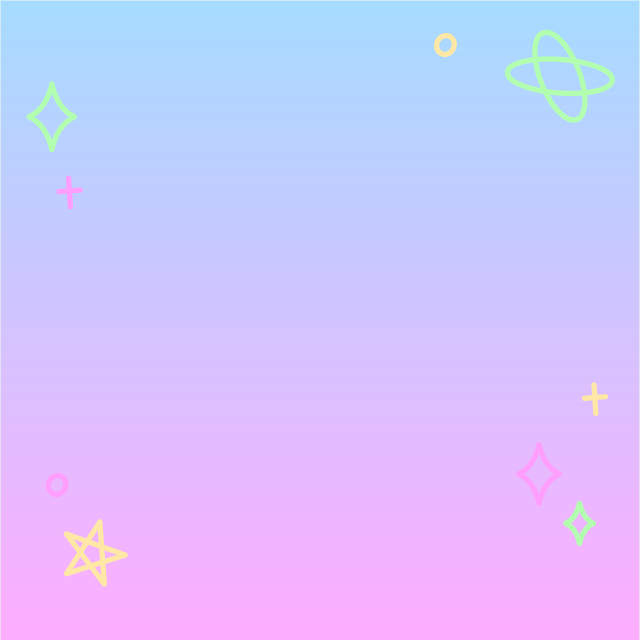
Give the GLSL for this background, as a Shadertoy shader.

```glsl
// A pastel sky fading from blue to pink, with doodled sparkles, rings,
// crosses, a five-pointed star and two crossed orbits near its edges.
// Each doodle is a distance to a centre line, inked with one round pen.

const float PEN = 0.0041; // half the stroke width
const vec3 SKY_TOP = vec3(0.65, 0.86, 1.0);
const vec3 SKY_BOTTOM = vec3(1.0, 0.68, 1.0);
const vec3 PALE_EDGE = vec3(0.93, 0.96, 0.95);
const vec3 MINT = vec3(0.70, 1.0, 0.69);
const vec3 CREAM = vec3(1.0, 0.91, 0.65);
const vec3 PINK = vec3(1.0, 0.62, 0.99);

vec2 rotate(vec2 p, float angle) {
    float c = cos(angle), s = sin(angle);
    return vec2(c * p.x - s * p.y, s * p.x + c * p.y);
}

float segment(vec2 p, vec2 a, vec2 b) {
    vec2 ap = p - a, ab = b - a;
    return length(ap - ab * clamp(dot(ap, ab) / dot(ab, ab), 0.0, 1.0));
}

// Approximate distance to an ellipse outline, turned counterclockwise by tilt
float ellipse(vec2 p, vec2 radii, float tilt) {
    p = rotate(p, -tilt);
    float level = length(p / radii);
    float slope = length(p / (radii * radii));
    return abs(level - 1.0) * level / max(slope, 1e-5);
}

float ring(vec2 p) {
    return ellipse(p, vec2(0.0135, 0.0149), -0.45);
}

// Four-pointed sparkle: one concave curve mirrored into each quadrant
float sparkle(vec2 p, vec2 radii) {
    const int STEPS = 8;
    p = abs(p);
    vec2 previous = vec2(0.0, radii.y);
    float d = 1.0;
    for (int i = 1; i <= STEPS; i++) {
        float t = float(i) / float(STEPS), u = 1.0 - t;
        vec2 next = radii * (vec2(t * t, u * u) + 0.5 * t * u);
        d = min(d, segment(p, previous, next));
        previous = next;
    }
    return d;
}

float handCross(vec2 p) {
    float upright = segment(p, vec2(-0.0016, 0.0208), vec2(0.0013, -0.0234));
    float bar = segment(p, vec2(-0.0163, 0.0), vec2(0.0163, 0.0026));
    return min(upright, bar);
}

// Star tip, nudged off its even spacing for a hand-drawn look
vec2 starTip(int index, float radius) {
    float angle = float(index) * 2.513274; // two fifths of a turn
    angle += 0.023 - 0.066 * cos(2.0 * angle + 0.38);
    return radius * vec2(cos(angle), sin(angle));
}

float star(vec2 p, float radius) {
    float d = 1.0;
    for (int i = 0; i < 5; i++) {
        d = min(d, segment(p, starTip(i, radius), starTip(i + 1, radius)));
    }
    return d;
}

vec3 ink(vec3 base, vec3 color, float d, float pixel) {
    return mix(base, color, clamp(0.5 + (PEN - d) / pixel, 0.0, 1.0));
}

void mainImage(out vec4 fragColor, in vec2 fragCoord) {
    vec2 p = fragCoord / iResolution.xy;
    float pixel = 1.0 / min(iResolution.x, iResolution.y);

    // Sky, with a thin pale rim at the top and sides
    vec3 color = mix(SKY_BOTTOM, SKY_TOP, p.y);
    float rim = min(min(p.x, 1.0 - p.x), 1.0 - p.y);
    color = mix(color, PALE_EDGE, 0.7 * clamp(0.5 + (0.0013 - rim) / pixel, 0.0, 1.0));

    // Mint: crossed orbits and two sparkles
    vec2 orbit = p - vec2(0.8748, 0.8809);
    float mint = min(ellipse(orbit, vec2(0.0820, 0.0262), -0.075),
                     ellipse(orbit, vec2(0.0307, 0.0725), 0.375));
    mint = min(mint, sparkle(p - vec2(0.0810, 0.8175), vec2(0.0352, 0.0510)));
    mint = min(mint, sparkle(p - vec2(0.9056, 0.1823), vec2(0.0215, 0.0312)));

    // Cream: ring, cross and star
    float cream = ring(p - vec2(0.6960, 0.9297));
    cream = min(cream, handCross(p - vec2(0.9297, 0.3776)));
    cream = min(cream, star(p - vec2(0.1445, 0.1348), 0.0510));

    // Pink: ring, cross and sparkle
    float pink = ring(p - vec2(0.0892, 0.2422));
    pink = min(pink, handCross(p - vec2(0.1087, 0.7005)));
    pink = min(pink, sparkle(p - vec2(0.8422, 0.2595), vec2(0.0318, 0.0456)));

    color = ink(color, MINT, mint, pixel);
    color = ink(color, CREAM, cream, pixel);
    color = ink(color, PINK, pink, pixel);
    fragColor = vec4(color, 1.0);
}
```
